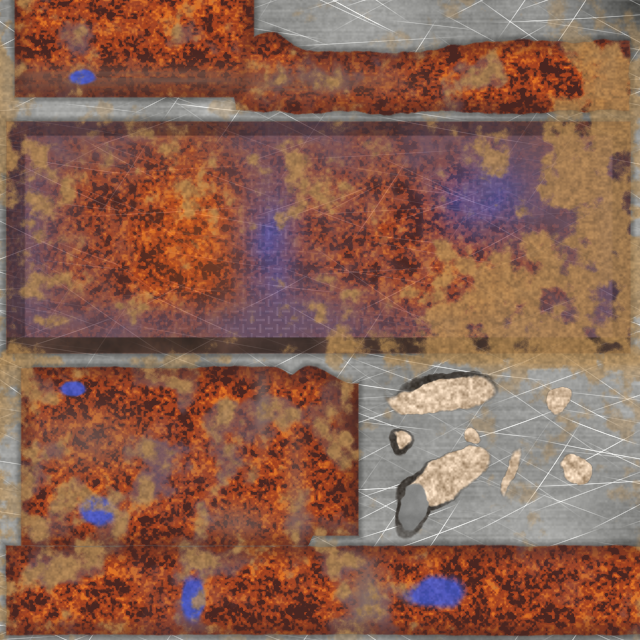
Reproduce this texture procedurally as a WebGL 1 fragment shader.

```glsl
precision highp float;
// Weathered sheet metal: ragged rust panels over scratched steel, with blue
// paint, tan grime and plaster chips, from noisy boxes and hashed noise.
uniform vec2 u_resolution;

const vec3 STEEL = vec3(.58, .58, .57), SOOT = vec3(.14, .12, .1);
const vec3 DARK = vec3(.29, .15, .13), RED = vec3(.64, .26, .13);
const vec3 ORANGE = vec3(.87, .45, .15), BROWN = vec3(.47, .34, .29);
const vec3 MAUVE = vec3(.42, .34, .44), BLUE = vec3(.27, .34, .76);
const vec3 TAN = vec3(.68, .52, .31), PLASTER = vec3(.82, .72, .61);
const float EDGE = .0018, GRAIN_SCALE = 170., SCRATCH_WIDTH = .0016;

vec2 p; // canvas position, 0 to 1

float hash(vec2 v) { return fract(sin(dot(v, vec2(127.1, 311.7))) * 43758.5); }

float noise(vec2 v) {
  vec2 i = floor(v), f = fract(v);
  f *= f * (3. - 2. * f);
  return mix(mix(hash(i), hash(i + vec2(1, 0)), f.x),
    mix(hash(i + vec2(0, 1)), hash(i + 1.), f.x), f.y);
}

float fbm(vec2 v) {
  float sum = 0., amp = .52;
  for (int i = 0; i < 5; i++) {
    sum += amp * noise(v);
    v = mat2(1.6, 1.2, -1.2, 1.6) * v + 7.3;
    amp *= .5;
  }
  return sum;
}

mat2 rot(float a) { return mat2(cos(a), -sin(a), sin(a), cos(a)); }
float fill(float d) { return 1. - smoothstep(-EDGE, EDGE, d); }
float bump(float t, float r) { return exp(-t * t / (r * r)); }
float spot(float x, float y, float rx, float ry) {
  return bump(p.x - x, rx) * bump(p.y - y, ry);
}
float box(float x0, float y0, float x1, float y1) {
  return max(max(x0 - p.x, p.x - x1), max(y0 - p.y, p.y - y1));
}
float chip(vec2 v, float x, float y, float rx, float ry, float a) {
  return (length(rot(a) * (v - vec2(x, y)) / vec2(rx, ry)) - 1.) * min(rx, ry);
}

float scratches() {
  float sum = 0.;
  for (int i = 0; i < 12; i++) {
    float k = float(i);
    vec2 q = rot(1.9 * hash(vec2(k, 9)) - .7) * p * vec2(3. + mod(k, 4.), 11) + k * 5.7;
    vec2 id = floor(q), f = fract(q) - .5;
    float r = hash(id + k);
    float d = abs(f.y - (r - .5) * (.7 + .3 * f.x * f.x)) / 11.;
    float ends = 1. - smoothstep(.15, .48, abs(f.x));
    sum += (1. - smoothstep(.0002, SCRATCH_WIDTH, d)) * ends * r * step(.35, hash(id + 19.));
  }
  return min(sum, 1.);
}

void main() {
  p = gl_FragCoord.xy / u_resolution;
  float broad = fbm(p * 7. + 2.), cloud = fbm(p * 17. + 31.), blotch = fbm(p * 48. + 11.);
  float grain = .6 * noise(p * GRAIN_SCALE) + .4 * noise(p * GRAIN_SCALE * 1.9);
  float streak = noise(p * vec2(7, 300)), marks = scratches();
  float wob = .012 * cloud + .008 * blotch - .01;

  // Brushed, scratched steel
  vec3 col = STEEL + .24 * broad + .1 * grain + .07 * streak - .2 + .3 * marks;
  col += .14 * spot(.34, .83, .06, .02) - .2 * spot(1., 1., .09, .08);

  // Panel outlines
  float stripTop = .919 + .03 * bump(p.x - .42, .04) + .018 * smoothstep(.62, .8, p.x);
  float midTop = .426 - .025 * smoothstep(.48, .56, p.x) - .012 * bump(p.x - .455, .014);
  float midFoot = .147 + .016 * smoothstep(.48, .49, p.x);
  float dStrip = max(box(.365, .825, .985, 1.), p.y - stripTop) + wob;
  float dBig = box(.01, .448, .985, .81);
  float dMid = max(box(.033, midFoot, .56, .5), p.y - midTop + wob * .6);
  float dBase = box(.01, .008, 1.1, .147) + wob * .4;
  float panel = min(min(box(.023, .848, .397, 1.1), dStrip), min(dBig, min(dMid, dBase)));
  float big = fill(dBig), mid = fill(dMid), solid = fill(panel);

  // Rust from pits to flakes, dulled where worn
  float heat = 1.2 * grain + 1.1 * blotch + .7 * cloud - 1.;
  vec3 rust = mix(DARK, RED, smoothstep(.12, .48, heat));
  rust = mix(rust, ORANGE, smoothstep(.5, .95, heat));
  float core = spot(.27, .63, .21, .13) + spot(.64, .62, .16, .15);
  float worn = mix(.8 * smoothstep(.52, .7, cloud), .85 - .8 * core, big);
  worn += .8 * broad + .7 * blotch - .75;
  rust = mix(rust, mix(BROWN, MAUVE, broad), clamp(worn, 0., .85));
  rust = mix(rust, ORANGE, .25 * spot(.32, .62, .09, .1));

  // Dull bands, bare spots, dark rims
  float band = bump(p.y - .873, .024) * (1. - smoothstep(.45, .75, p.x));
  rust = mix(rust, BROWN, band * (.45 + .5 * streak));
  float bare = spot(.14, .31, .07, .05) + spot(.38, .18, .05, .03) + spot(.41, .36, .012, .06)
    + spot(.462, .23, .016, .09) + spot(.57, .07, .026, .07);
  rust = mix(rust, vec3(.5, .43, .41), min(bare * (.2 + broad), .75));
  float rim = smoothstep(-.035, 0., panel) * (1. - big);
  rust = mix(rust, DARK, .5 * rim + .35 * mid * spot(.56, .35, .06, .1));

  // Violet haze, blue paint, woven tread
  float haze = big * (spot(.42, .6, .06, .22) + spot(.04, .62, .05, .2)
    + spot(.45, .49, .35, .035) + spot(.95, .62, .02, .18));
  rust = mix(rust, MAUVE, min(haze * (.25 + .7 * cloud), .75));
  float soft = .75 * spot(.425, .61, .035, .07) + .85 * spot(.75, .685, .075, .055);
  float bold = spot(.13, .88, .022, .012) + spot(.115, .392, .022, .012)
    + spot(.15, .203, .025, .023) + spot(.302, .068, .019, .034) + spot(.685, .075, .048, .03);
  vec2 weave = fract(p * 75.) - .5, cell = floor(p * 75.);
  float tread = bump(mix(weave.x, weave.y, mod(cell.x + cell.y, 2.)), .13);
  rust += .1 * (tread - .3) * min(soft + .5 * haze, 1.);
  float paint = soft * (.2 + cloud) + smoothstep(.3, .7, bold + cloud - .5);
  rust = mix(rust, BLUE * (.85 + .3 * grain), min(paint, .9));

  // Big panel frame, sooty foot
  float frame = big * (1. - fill(box(.039, .473, .957, .788)));
  rust *= 1. - .28 * frame;
  rust = mix(rust, mix(SOOT, BROWN, cloud), .85 * frame * fill(p.y - .473));
  col *= .7 + .3 * smoothstep(0., .012, panel);
  col = mix(col, rust + .1 * marks * big, solid);

  // Tan grime
  float grime = .75 * exp(-p.x / .04) + spot(.93, .6, .15, .2) + .55 * spot(.97, .86, .12, .08)
    + .8 * spot(.72, .47, .2, .035) + .5 * bump(p.y - .437, .012);
  float stain = smoothstep(.56, .7, .55 * cloud + .45 * blotch + .25 * grime);
  col = mix(col, TAN * (.8 + .4 * grain), stain * mix(.35, .78, max(solid, min(grime, 1.))));

  // Plaster chips, charred edges
  vec2 c = p + .035 * (vec2(cloud, fbm(p * 19. + 70.)) - .5);
  float d = min(chip(c, .695, .382, .085, .026, .1), chip(c, .7, .258, .074, .032, .42));
  d = min(d, min(chip(c, .876, .374, .019, .019, 0.), chip(c, .622, .308, .014, .014, 0.)));
  d = min(d, min(chip(c, .737, .319, .013, .013, 0.), chip(c, .898, .267, .026, .022, -.6)));
  d = min(d, chip(c, .801, .257, .036, .008, 1.25));
  float burn = spot(.67, .41, .08, .02) + spot(.64, .22, .05, .05) + spot(.622, .308, .02, .02);
  float pit = chip(c, .645, .213, .022, .036, -.2);
  float crust = fill(min(d - .001 - .008 * burn, pit - .006));
  col = mix(col, SOOT + .2 * grain, crust * min(.35 + burn, .95));
  col = mix(col, PLASTER + .45 * grain + .3 * blotch - .37, fill(d + .003 * burn));
  col = mix(col, STEEL * .7 + .2 * blotch, fill(pit));

  gl_FragColor = vec4(clamp(col, 0., 1.), 1.);
}
```
